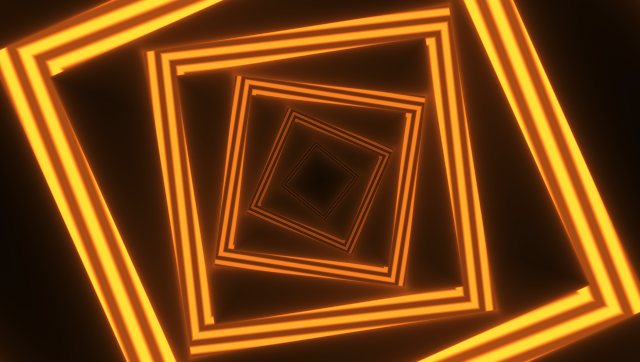
Write a WebGL 2 fragment shader that draws this background.

```glsl
#version 300 es
precision highp float;
// A tunnel of nested glowing square frames, each turned a fixed step further.
// Every frame is cut from stripes of a slightly rotated square, which makes the
// bands taper along each side. Summed heat is coloured by an ember ramp.

uniform vec2 u_resolution;
out vec4 fragColor;

const int FRAMES = 6;
// Half side of each frame and its peak heat, from the far end to the near one
const float HALF_SIDE[FRAMES] = float[](0.080, 0.156, 0.264, 0.426, 0.690, 1.250);
const float PEAK_HEAT[FRAMES] = float[](0.26, 0.49, 0.73, 0.87, 1.0, 1.0);

const float FIRST_ANGLE = 0.635;     // turn of the far frame, clockwise radians
const float ANGLE_STEP = 0.2635;     // turn between neighbouring frames
const float STRIPE_TWIST = 0.045;    // turn of the stripes within a frame
const float INNER_RATIO = 0.82;      // inner side over outer side
const float STRIPE_PERIOD = 0.09;    // relative to the half side
const float GAP_HEAT = 0.52;         // heat between stripes
const float EDGE_SOFTNESS = 0.0025;
const float NEAR_GLOW = 0.30;
const float NEAR_REACH = 0.014;
const float FAR_GLOW = 0.17;
const float FAR_REACH = 0.095;

const vec3 EMBER[7] = vec3[](
    vec3(0.015, 0.008, 0.002), vec3(0.19, 0.09, 0.02), vec3(0.35, 0.15, 0.04),
    vec3(0.62, 0.27, 0.07), vec3(0.93, 0.43, 0.10), vec3(1.0, 0.64, 0.15),
    vec3(1.0, 0.87, 0.21));

vec2 rotate(vec2 p, float angle) {
    float c = cos(angle), s = sin(angle);
    return vec2(c * p.x + s * p.y, c * p.y - s * p.x);
}

float squareDistance(vec2 p, float halfSide) {
    vec2 d = abs(p) - halfSide;
    return length(max(d, 0.0)) + min(max(d.x, d.y), 0.0);
}

vec3 emberColor(float heat) {
    float level = clamp(heat, 0.0, 1.0) * 6.0;
    int index = min(int(level), 5);
    return mix(EMBER[index], EMBER[index + 1], level - float(index));
}

// Stripe brightness across a frame, measured in the twisted square
float stripes(vec2 p, float halfSide) {
    vec2 q = abs(rotate(p, STRIPE_TWIST));
    float across = max(q.x, q.y) / halfSide - 0.5 * (1.0 + INNER_RATIO);
    float wave = 0.5 + 0.5 * cos(6.28319 * across / STRIPE_PERIOD);
    return smoothstep(0.08, 0.88, wave);
}

void main() {
    // Canvas units with y pointing down, so positive angles turn clockwise
    vec2 p = (gl_FragCoord.xy - 0.5 * u_resolution) / u_resolution.y;
    p.y = -p.y;
    float softness = max(EDGE_SOFTNESS, 0.75 / u_resolution.y);

    float glow = 0.0;
    float body = 0.0;
    float cover = 0.0;
    for (int i = 0; i < FRAMES; i++) {
        float halfSide = HALF_SIDE[i];
        float peak = PEAK_HEAT[i];
        vec2 q = rotate(p, FIRST_ANGLE - ANGLE_STEP * float(i));

        // Solid frame between an outer and an inner square
        float frame = max(squareDistance(q, halfSide),
                          -squareDistance(q, halfSide * INNER_RATIO));
        float mask = 1.0 - smoothstep(-softness, softness, frame);
        body += mask * peak * mix(GAP_HEAT, 1.0, stripes(q, halfSide));
        cover += mask;

        // Tight halo and wide haze
        float away = max(frame, 0.0);
        glow += peak * (NEAR_GLOW * exp(-away / NEAR_REACH)
                      + FAR_GLOW * exp(-away / FAR_REACH));
    }
    float heat = body + glow * (1.0 - min(cover, 1.0));
    fragColor = vec4(emberColor(heat), 1.0);
}
```
